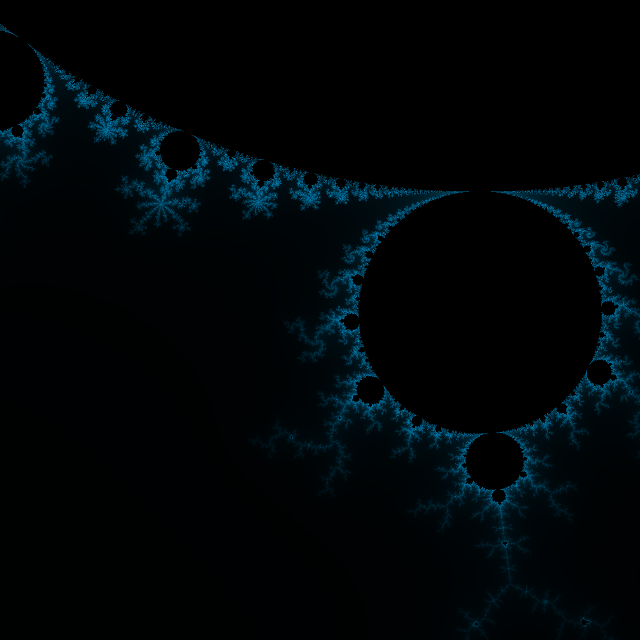
A three.js fragment shader for this background:

```glsl
// Draws the Mandelbrot set around its lower period-3 bulb: a black interior
// with a blue glow along the filaments. Escape-time iteration gives a smooth
// count, which a saturating curve turns into brightness; 2x2 samples smooth it.

varying vec2 vUv;

const vec2 VIEW_CORNER = vec2(-0.5, -1.0);  // complex number at the lower left
const float VIEW_SIZE = 0.5;                // width of the view in the plane
const int MAX_STEPS = 256;
const float BAILOUT = 64.0;                 // escape radius
const vec3 GLOW_COLOR = vec3(0.0, 0.53, 0.75);
const float GLOW_STEPS = 95.0;              // step count where the glow saturates
const float GLOW_POWER = 1.6;               // contrast of the faint outer glow
const int GRID = 2;                         // samples per pixel along each axis

vec2 complexSquare(vec2 z) {
  return vec2(z.x * z.x - z.y * z.y, 2.0 * z.x * z.y);
}

// Closed-form test for the main cardioid, which spares its full iteration.
bool inMainCardioid(vec2 c) {
  float x = c.x - 0.25;
  float q = x * x + c.y * c.y;
  return q * (q + x) < 0.25 * c.y * c.y;
}

// Continuous number of steps to leave radius 2, or 0 for interior points.
float escapeSteps(vec2 c) {
  if (inMainCardioid(c)) return 0.0;
  vec2 z = vec2(0.0);
  for (int i = 0; i < MAX_STEPS; i++) {
    z = complexSquare(z) + c;
    float r2 = dot(z, z);
    if (r2 > BAILOUT * BAILOUT) {
      return max(float(i) + 1.0 - log2(0.5 * log2(r2)), 0.0);
    }
  }
  return 0.0;
}

vec3 glow(float steps) {
  return GLOW_COLOR * (1.0 - exp(-pow(steps / GLOW_STEPS, GLOW_POWER)));
}

void main() {
  vec2 pixel = fwidth(vUv);
  vec3 color = vec3(0.0);

  // Average a small grid of samples inside the pixel.
  for (int j = 0; j < GRID; j++) {
    for (int i = 0; i < GRID; i++) {
      vec2 offset = (vec2(float(i), float(j)) + 0.5) / float(GRID) - 0.5;
      vec2 c = VIEW_CORNER + VIEW_SIZE * (vUv + offset * pixel);
      color += glow(escapeSteps(c));
    }
  }

  gl_FragColor = vec4(color / float(GRID * GRID), 1.0);
}
```
